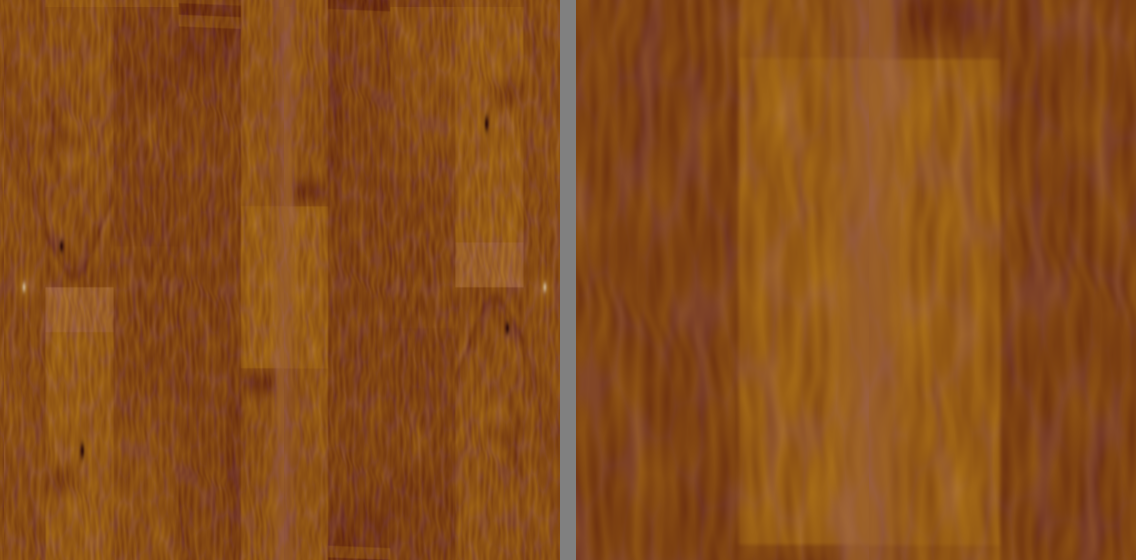
Left, the full canvas; right, a detail of the centre.
Give the GLSL for this texture, as a Shadertoy shader.

```glsl
// Varnished timber floor: nine upright plank columns with butt joints, knots and fine grain.
// The layout turns by half a revolution about CENTRE, so only one half is described;
// layered sines bend the figure and stretched cellular noise breaks up the fibres.

const float TAU = 6.28318;
const vec2 CENTRE = vec2(0.508, 0.487);
const vec4 EDGES = vec4(0.078, 0.189, 0.305, 0.427); // joints, measured from CENTRE
const vec3 DARK_WOOD = vec3(0.40, 0.16, 0.055);
const vec3 GOLD_WOOD = vec3(0.66, 0.43, 0.09);
const vec3 PIT = vec3(0.20, 0.06, 0.04);
const vec3 CHIP = vec3(0.82, 0.72, 0.58);

vec2 hash2(vec2 p) {
    vec3 h = fract(p.xyx * vec3(0.1031, 0.1030, 0.0973));
    h += dot(h, h.yzx + 33.33);
    return fract((h.xx + h.yz) * h.zy);
}

// Distance to the nearest cell point, repeating vertically
float cells(vec2 p, float period) {
    vec2 cell = floor(p);
    float nearest = 2.0;
    for (int j = -1; j <= 1; j++)
        for (int i = -1; i <= 1; i++) {
            vec2 c = cell + vec2(i, j);
            vec2 point = c + hash2(vec2(c.x + 40.0, mod(c.y, period)));
            nearest = min(nearest, distance(p, point));
        }
    return nearest;
}

// Layered sines in about -1..1, repeating vertically
float waves(vec2 p, float seed) {
    float sum = 0.0;
    for (float i = 1.0; i < 5.0; i++) {
        float bend = 1.4 * sin(TAU * (i + 1.0) * p.y + 19.0 * p.x + seed);
        sum += sin(TAU * i * (p.y + 4.0 * p.x) + bend + seed * i * i) / (i + 1.0);
    }
    return sum;
}

float past(float edge, float x) { return smoothstep(-0.002, 0.002, x - edge); }

float blot(vec2 p, vec2 centre, vec2 radius) {
    vec2 d = (p - centre) / radius;
    return exp(-dot(d, d));
}

// Height of the nested arches that pass through p
float arch(vec2 p, float axis, float slope, float roundness) {
    return p.y + slope * (length(vec2(p.x - axis, roundness)) - roundness);
}

// Plank tones: 0 is dark, 1 is gold
float middlePlank(vec2 p) {
    float upper = 0.55 + 0.08 * smoothstep(0.2, 0.5, p.y)
                - 0.38 * blot(p, vec2(0.04, 0.172), vec2(0.03, 0.022));
    float lower = mix(0.64, 0.77, past(-0.145, p.y));
    return mix(lower, mix(0.68, upper, smoothstep(0.005, 0.025, p.x)), past(0.1445, p.y));
}

float brownPlank(vec2 p) {
    float y = p.y + 0.04 * (p.x - 0.13);
    float tone = 0.42 - 0.24 * (1.0 - smoothstep(-0.47, -0.32, y));
    tone -= 0.2 * blot(p, vec2(0.092, 0.33), vec2(0.015, 0.17));
    tone = mix(0.47, tone, past(-0.4635, y));
    return mix(0.14, tone, past(-0.4844, y) * (1.0 - past(0.495, y)));
}

float cathedralPlank(vec2 p) {
    float rings = sin(TAU * 14.0 * arch(p, 0.242, 5.0, 0.012) + 2.0 * waves(p, 2.0));
    float tone = 0.38 + 0.14 * smoothstep(0.12, 0.35, p.y) + 0.05 * past(-0.073, p.y);
    tone += 0.07 * rings * blot(p, vec2(0.245, -0.02), vec2(0.09, 0.2));
    tone += 0.24 * blot(p, vec2(0.234, -0.26), vec2(0.02, 0.05)) * (0.7 + 0.6 * waves(p * 3.0, 5.0));
    return tone - 0.1 * blot(p, vec2(0.234, -0.37), vec2(0.05, 0.04));
}

float knottyPlank(vec2 p) {
    float upper = 0.73 - 0.38 * blot(p, vec2(0.408, 0.344), vec2(0.034, 0.03));
    float hoop = arch(p + vec2(0.0, 0.02), 0.378, 3.0, 0.03) + 0.01 * waves(p, 4.0);
    float lower = 0.48 + 0.13 * smoothstep(0.03, 0.2, -p.y) - 0.2 * exp(-pow(hoop / 0.013, 2.0));
    lower += 0.05 * sin(TAU * 14.0 * hoop) * smoothstep(0.02, -0.02, -hoop - 0.3);
    lower -= 0.22 * blot(p, vec2(0.411, -0.27), vec2(0.018, 0.07));
    return mix(lower, upper, past(0.0, p.y));
}

void mainImage(out vec4 fragColor, in vec2 fragCoord) {
    vec2 p = fract(fragCoord / iResolution.xy - CENTRE + 0.5) - 0.5;
    p *= p.x < 0.0 ? -1.0 : 1.0;

    // Planks from the centre outwards
    float tone = mix(middlePlank(p), brownPlank(p), past(EDGES.x, p.x));
    tone = mix(tone, cathedralPlank(p), past(EDGES.y, p.x));
    tone = mix(tone, knottyPlank(p), past(EDGES.z, p.x));
    tone = mix(tone, 0.53 + 0.09 * waves(p, 7.0), past(EDGES.w, p.x));
    vec4 joint = (p.x - EDGES) / 0.0025;
    tone -= 0.09 * dot(exp(-joint * joint), vec4(1.0));

    // Fibres, fading on the smooth strip along the middle
    float smoothStrip = exp(-pow(p.x / 0.017, 2.0));
    float x = p.x + 0.003 * waves(p, 1.0);
    float fleck = cells(vec2(x * 96.0, p.y * 18.0), 18.0);
    float stripe = sin(TAU * 96.0 * x + 2.0 * waves(p * vec2(1.0, 3.0), 3.0));
    float grain = 0.34 * (fleck - 0.48) + 0.065 * stripe;
    tone += grain * (1.0 - 0.75 * smoothStrip) + 0.045 * waves(p * vec2(2.0, 1.0), 6.0);
    vec3 color = mix(DARK_WOOD, GOLD_WOOD, clamp(tone, -0.2, 1.1));

    // Milky varnish streaks
    float milk = smoothstep(0.35, 0.8, cells(vec2(x * 70.0 + 9.0, p.y * 24.0), 24.0));
    float endGlow = past(0.0, p.y) * (1.0 - past(0.08, p.y)) * past(EDGES.z, p.x) * (1.0 - past(EDGES.w, p.x));
    color.b += 0.085 * milk + 0.08 * smoothStrip + 0.05 * endGlow;
    color += 0.025 * endGlow;

    // Knot holes and a pale chip
    float holes = blot(p, vec2(0.361, 0.292), vec2(0.004, 0.014))
                + blot(p, vec2(0.398, -0.073), vec2(0.004, 0.011));
    color = mix(color, PIT, min(holes, 1.0));
    color = mix(color, CHIP, 0.85 * blot(p, vec2(0.465, 0.0), vec2(0.0035, 0.009)));
    fragColor = vec4(color, 1.0);
}
```
